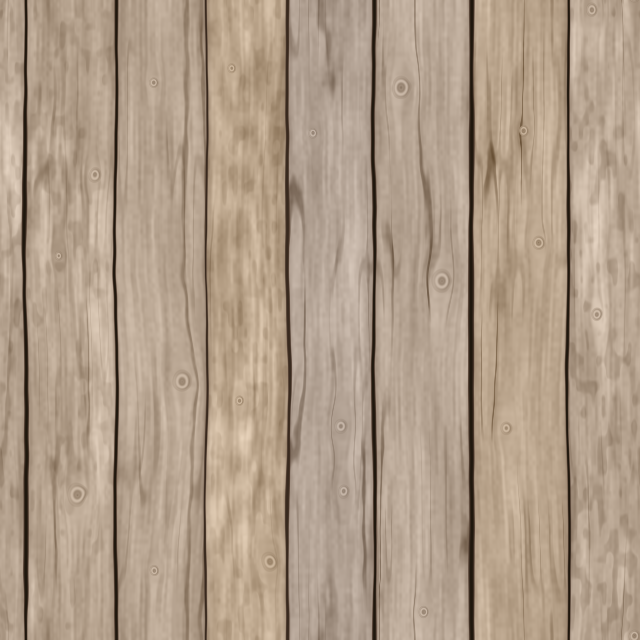
Give the GLSL for this texture, as a three.js fragment shader.

```glsl
// Seven weathered upright planks with dark gaps, knots, cracks and worn pale paint.
// Stretched value noise makes the grain, which bends around hashed knots;
// all noise repeats vertically and the last plank wraps round the side edges.

varying vec2 vUv;

const vec3 GRAIN_DARK = vec3(0.51, 0.43, 0.35);
const vec3 WOOD_PALE  = vec3(0.83, 0.76, 0.69);
const vec3 EDGE_BROWN = vec3(0.30, 0.22, 0.17);
const vec3 GAP_BLACK  = vec3(0.12, 0.09, 0.05);
const vec3 WARM_SHIFT = vec3(0.015, 0.0, -0.030);

// One value per plank, left to right; each plank lies right of its seam.
const vec4 SEAM_A  = vec4(0.039, 0.181, 0.322, 0.451);
const vec4 SEAM_B  = vec4(0.585, 0.736, 0.888, 0.0);
const vec4 GAP_A   = vec4(0.0032, 0.0027, 0.0017, 0.0027);
const vec4 GAP_B   = vec4(0.0031, 0.0040, 0.0024, 0.0);
const vec4 WORN_A  = vec4(0.75, 0.10, 0.70, 0.25);
const vec4 WORN_B  = vec4(0.12, 0.10, 1.00, 0.0);
const vec4 CRACK_A = vec4(0.55, 0.70, 0.35, 1.00);
const vec4 CRACK_B = vec4(0.90, 0.90, 0.50, 0.0);
const vec4 WARM_A  = vec4(0.2, 0.1, 0.9, -0.6);
const vec4 WARM_B  = vec4(-0.2, 0.7, 0.1, 0.0);

const float PLANKS = 7.0;
const float KNOTS = 3.0;
const float BASE_TONE = 0.69;
const float EDGE_SOFT = 0.0012;

float hash(vec2 p) {
  vec3 q = fract(p.xyx * 0.1031);
  q += dot(q, q.yzx + 33.33);
  return fract((q.x + q.y) * q.z);
}

// Value noise on cells of the given frequency, repeating once per unit of y.
float grainNoise(vec2 p, vec2 freq) {
  p *= freq;
  vec2 i = floor(p), f = fract(p);
  f = f * f * (3.0 - 2.0 * f);
  float y0 = mod(i.y, freq.y), y1 = mod(i.y + 1.0, freq.y);
  float low  = mix(hash(vec2(i.x, y0)), hash(vec2(i.x + 1.0, y0)), f.x);
  float high = mix(hash(vec2(i.x, y1)), hash(vec2(i.x + 1.0, y1)), f.x);
  return mix(low, high, f.y);
}

float pick(vec4 a, vec4 b, float i) {
  return dot(a, vec4(equal(vec4(i), vec4(0.0, 1.0, 2.0, 3.0))))
       + dot(b, vec4(equal(vec4(i), vec4(4.0, 5.0, 6.0, 7.0))));
}

float seamX(float i, float y) {
  float sway = grainNoise(vec2(i * 7.3 + 2.0, y), vec2(1.0, 5.0)) - 0.5;
  float chips = grainNoise(vec2(i * 3.1 + 50.0, y), vec2(1.0, 28.0)) - 0.5;
  return pick(SEAM_A, SEAM_B, i) + 0.006 * sway + 0.0016 * chips;
}

void main() {
  vec2 p = vUv;

  // Plank index, its left edge, and the gaps between planks
  float id = PLANKS - 1.0;
  float left = seamX(id, p.y) - 1.0;
  float gap = 0.0, edge = 0.0, blackness = 0.0;
  for (float i = 0.0; i < PLANKS; i++) {
    float x = seamX(i, p.y);
    float d = p.x - x;
    if (d > 0.0) { id = i; left = x; }
    float w = pick(GAP_A, GAP_B, i);
    float varied = w * (0.7 + 0.6 * grainNoise(vec2(i * 5.7, p.y), vec2(1.0, 9.0)));
    float cover = 1.0 - smoothstep(varied - EDGE_SOFT, varied + EDGE_SOFT, abs(d));
    gap = max(gap, cover);
    edge = max(edge, exp(-abs(d) / 0.0045));
    float core = 1.0 - smoothstep(0.2 * varied, varied, abs(d));
    blackness = max(blackness, core * (i == 2.0 || i == 3.0 ? 0.45 : 1.0));
  }

  // Grain coordinates with a slow drift, bent around the knots
  vec2 local = vec2(p.x - left, p.y);
  vec2 g = local + vec2(id * 1.37 + 1.0, 0.0);
  float bend = mix(0.008, 0.022, hash(vec2(id, 71.0)));
  g.x += bend * (grainNoise(g, vec2(9.0, 3.0)) - 0.5);
  float knot = 0.0, knotTone = 0.0;
  for (float k = 0.0; k < KNOTS; k++) {
    vec2 seed = vec2(id * 5.0 + k, 17.0);
    vec2 c = vec2(0.022 + 0.09 * hash(seed), (k + hash(seed + 31.0)) / KNOTS);
    float size = hash(seed + 63.0);
    float r = mix(0.007, 0.018, size * size);
    vec2 q = vec2(local.x - c.x, fract(local.y - c.y + 0.5) - 0.5) / r;
    vec2 spread = q * vec2(0.6, 0.3);
    g.x -= 0.8 * r * q.x * exp(-dot(spread, spread));
    float len = length(q * vec2(1.0, 0.85)) + 0.35 * (grainNoise(g, vec2(90.0, 60.0)) - 0.5);
    float body = 1.0 - smoothstep(0.75, 1.1, len);
    float rim = smoothstep(0.5, 0.8, len) * (0.5 + 0.5 * q.x / (length(q) + 0.1));
    float heart = 1.0 - smoothstep(0.15, 0.45, len);
    knotTone = mix(knotTone, 0.78 + 0.14 * sin(len * 15.0) - 0.5 * rim - 0.65 * heart, body);
    knot = max(knot, body);
  }

  // Broad, medium and fine grain
  float worn = pick(WORN_A, WORN_B, id);
  float tone = BASE_TONE + 0.24 * (grainNoise(g, vec2(24.0, 4.0)) - 0.5)
    + 0.22 * (grainNoise(g, vec2(85.0, 5.0)) - 0.5)
    + 0.26 * (grainNoise(g, vec2(240.0, 14.0)) - 0.5)
    + 0.12 * (grainNoise(g, vec2(190.0, 130.0)) - 0.5);
  float arches = sin(32.0 * grainNoise(g, vec2(15.0, 2.0)));
  tone += arches * (id == 2.0 ? 0.11 : 0.025);

  // Pale worn paint with brown flecks
  float wash = 0.6 * grainNoise(g, vec2(23.0, 3.0)) + 0.4 * grainNoise(g, vec2(70.0, 16.0));
  tone += worn * (0.34 * smoothstep(0.38, 0.72, wash) - 0.04);
  float fleck = 0.6 * grainNoise(g, vec2(120.0, 48.0)) + 0.4 * grainNoise(g, vec2(45.0, 14.0));
  tone -= 0.24 * worn * smoothstep(0.56, 0.74, fleck);

  // Long cracks and hairlines along noise contours
  float jitter = 0.05 * (grainNoise(g, vec2(140.0, 30.0)) - 0.5);
  float contour = abs(grainNoise(g, vec2(34.0, 2.0)) + jitter - 0.5);
  float crack = (1.0 - smoothstep(0.01, 0.055, contour))
    * smoothstep(0.42, 0.68, grainNoise(g + 9.0, vec2(18.0, 5.0)));
  float hair = (1.0 - smoothstep(0.02, 0.12, abs(grainNoise(g, vec2(80.0, 6.0)) - 0.5)))
    * smoothstep(0.4, 0.7, grainNoise(g + 4.0, vec2(26.0, 7.0)));
  tone -= pick(CRACK_A, CRACK_B, id) * (0.65 * crack + 0.30 * hair);

  // Colour, plank edges and gaps
  tone = mix(tone, knotTone, 0.8 * knot);
  vec3 colour = mix(GRAIN_DARK, WOOD_PALE, clamp(tone, -0.5, 1.2));
  colour += WARM_SHIFT * pick(WARM_A, WARM_B, id);
  colour = mix(colour, EDGE_BROWN, 0.35 * edge);
  colour = mix(colour, mix(EDGE_BROWN, GAP_BLACK, blackness), gap);
  gl_FragColor = vec4(colour, 1.0);
}
```
